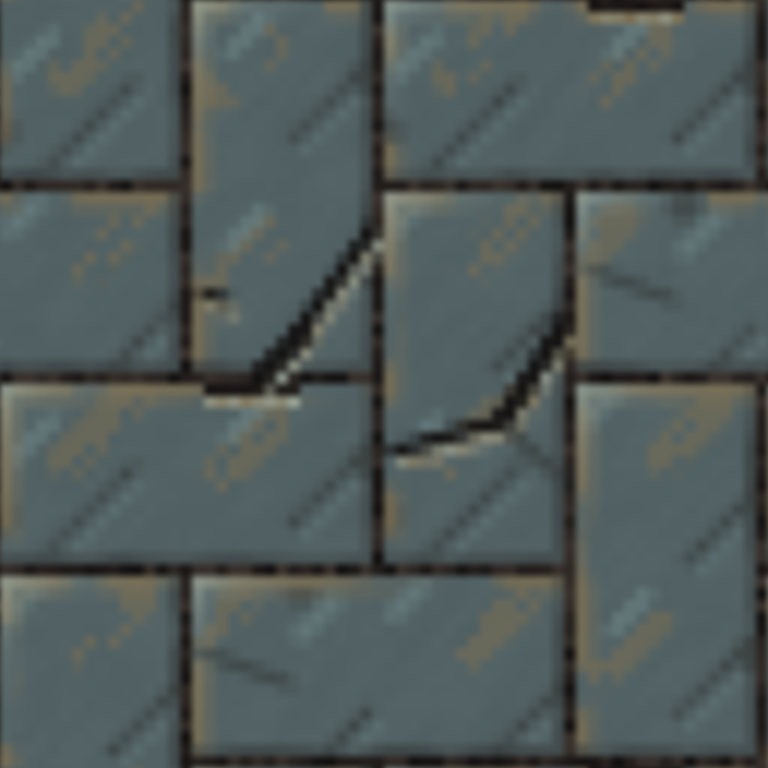
Give the GLSL for this texture, as a Shadertoy shader.

```glsl
// Worn slate paving in a herringbone of 2x1 blocks on a 4x4 grid of cells.
// Each cell is 16 texels wide; texels are shaded by formula and then blended
// smoothly, with bevels, diagonal scratches, ochre stains, chips and cracks.

#define CELLS 4.0
#define CELL_TEXELS 16.0
#define SLATE vec3(0.32, 0.38, 0.39)
#define SHADE vec3(0.23, 0.255, 0.255)
#define OCHRE vec3(0.48, 0.43, 0.32)
#define GLINT vec3(0.42, 0.51, 0.52)
#define PALE  vec3(0.62, 0.67, 0.63)
#define JOINT_DARK vec3(0.07, 0.06, 0.06)
#define JOINT_WARM vec3(0.23, 0.20, 0.18)

// Diagonal marks are (centre, half length); the smudge is (centre, radius).
struct Wear { vec3 scratch; vec3 stain; vec3 glint; vec3 smudge; };

float hash(vec2 p) {
    return fract(sin(dot(p, vec2(127.1, 311.7))) * 43758.55);
}

float noise(vec2 p) {
    vec2 i = floor(p), f = fract(p);
    f = f * f * (3.0 - 2.0 * f);
    vec2 e = vec2(1.0, 0.0);
    return mix(mix(hash(i), hash(i + e), f.x),
               mix(hash(i + e.yx), hash(i + e.xx), f.x), f.y);
}

float soft(float dist, float width) {
    return 1.0 - smoothstep(width - 0.5, width + 0.5, dist);
}

float line(vec2 p, vec2 a, vec2 b, float width) {
    vec2 d = b - a;
    return soft(length(p - a - d * clamp(dot(p - a, d) / dot(d, d), 0.0, 1.0)), width);
}

// Streak rising to the right at 45 degrees.
float streak(vec2 p, vec3 s, float width) {
    vec2 reach = vec2(1.0, -1.0) * s.z * 0.707;
    return line(p, s.xy - reach, s.xy + reach, width);
}

Wear wearOf(int kind) {
    if (kind == 0) return Wear(vec3(7.5, 10.5, 5.0), vec3(8.5, 3.5, 4.0), vec3(2.8, 4.5, 2.0), vec3(0.0, 11.0, 1.5));
    if (kind == 1) return Wear(vec3(13.0, 13.0, 2.5), vec3(2.5, 3.5, 2.0), vec3(10.5, 3.5, 2.0), vec3(9.0, 1.0, 1.5));
    if (kind == 2) return Wear(vec3(11.5, 8.5, 4.5), vec3(4.5, 5.5, 3.0), vec3(4.5, 3.0, 1.8), vec3(15.0, 6.5, 1.6));
    return Wear(vec3(12.0, 12.0, 4.0), vec3(9.5, 4.0, 3.0), vec3(2.0, 2.0, 1.5), vec3(15.0, 9.5, 1.0));
}

// Dark break with a pale lip on its lower right side.
vec3 crack(vec3 col, vec2 p, vec2 a, vec2 b, float width) {
    vec3 lip = mix(OCHRE, PALE, noise(p * 0.7));
    col = mix(col, lip, 0.85 * line(p - vec2(0.7, 1.1), a, b, 0.55));
    return mix(col, JOINT_DARK, 0.95 * line(p, a, b, width));
}

vec3 paving(vec2 texel) {
    texel = mod(texel, CELLS * CELL_TEXELS);
    vec2 p = texel + 0.5;
    ivec2 cell = ivec2(p / CELL_TEXELS);
    vec2 m = mod(p, CELL_TEXELS);
    float grain = hash(texel);

    // Part of block: 0 left, 1 right, 2 bottom, 3 top.
    int part = (cell.x - cell.y + 6) & 3;
    bool odd = (cell.y & 1) == 1;
    vec2 size = CELL_TEXELS * (part < 2 ? vec2(2.0, 1.0) : vec2(1.0, 2.0));
    vec2 q = m + CELL_TEXELS * vec2(part == 1, part == 2);

    // Slate body with faint diagonal grain.
    vec2 diagonal = vec2(p.x + p.y, p.x - p.y);
    vec3 col = SLATE * (0.97 + 0.05 * noise(diagonal * vec2(0.6, 0.15)) + 0.02 * grain);

    // Scratches, glints, stains and smudges of this cell.
    int kind = part == 0 ? (odd ? 1 : 0) : part == 1 ? (odd ? 3 : 2)
             : part == 2 ? (odd ? 2 : 0) : (cell.y == 0 ? 2 : 3);
    Wear w = wearOf(kind);
    float dither = step(0.4, hash(vec2(diagonal.x, floor(diagonal.y / 4.0))));
    col = mix(col, OCHRE, 0.55 * dither * streak(m, w.stain, 1.6));
    col = mix(col, GLINT, 0.65 * streak(m, w.glint, 0.7));
    col = mix(col, GLINT, 0.3 * streak(m - 1.0, w.scratch, 0.5));
    col = mix(col, SHADE, (0.45 + 0.4 * grain) * streak(m, w.scratch, 0.55));
    col = mix(col, SHADE, 0.8 * soft(length(m - w.smudge.xy), w.smudge.z));
    if (kind == 1) col = mix(col, SHADE, 0.7 * line(m, vec2(0.0, 6.0), vec2(8.0, 9.0), 0.6));

    // Lit bevel along the top and left, pale at the corner.
    float inset = min(q.x, q.y);
    float rim = inset < 1.0 ? 1.0 : inset < 2.0 ? 0.35 : 0.0;
    float along = max(q.x, q.y);
    col = mix(col, OCHRE, 0.8 * rim * smoothstep(0.3, 0.65, noise(p * 0.28 + 3.0)));
    col = mix(col, PALE, 0.75 * rim * exp(-along / 4.0));

    // Shaded far edges and dark joints.
    float outset = min(size.x - q.x, size.y - q.y);
    if (outset < 2.0) col = mix(col, SHADE, 0.25 + 0.55 * noise(p * 0.4));
    if (outset < 1.0) col = mix(JOINT_DARK, JOINT_WARM, grain);

    // Chipped top edge.
    if (part == 1 && !odd && abs(m.x - 5.0) < 3.6) {
        if (m.y < 1.0) col = mix(JOINT_DARK, JOINT_WARM, 0.4 * grain);
        else if (m.y < 2.0) col = mix(OCHRE, PALE, grain);
    }

    // Two broken blocks.
    col = crack(col, p, vec2(31.0, 19.0), vec2(25.0, 27.5), 0.6);
    col = crack(col, p, vec2(25.0, 28.0), vec2(22.0, 31.0), 0.9);
    col = crack(col, p, vec2(17.0, 24.5), vec2(19.0, 25.0), 0.4);
    col = crack(col, p, vec2(42.0, 35.0), vec2(33.0, 37.5), 0.55);
    col = crack(col, p, vec2(47.0, 27.0), vec2(42.0, 34.8), 0.85);
    return mix(col, SHADE, 0.8 * line(p, vec2(42.5, 36.0), vec2(47.0, 40.0), 0.6));
}

void mainImage(out vec4 fragColor, in vec2 fragCoord) {
    vec2 uv = fragCoord / iResolution.xy;
    vec2 g = vec2(uv.x, 1.0 - uv.y) * CELLS * CELL_TEXELS - 0.5;
    vec2 i = floor(g), f = smoothstep(0.0, 1.0, fract(g));
    vec2 e = vec2(1.0, 0.0);
    vec3 col = mix(mix(paving(i), paving(i + e), f.x),
                   mix(paving(i + e.yx), paving(i + e.xx), f.x), f.y);
    fragColor = vec4(col, 1.0);
}
```
